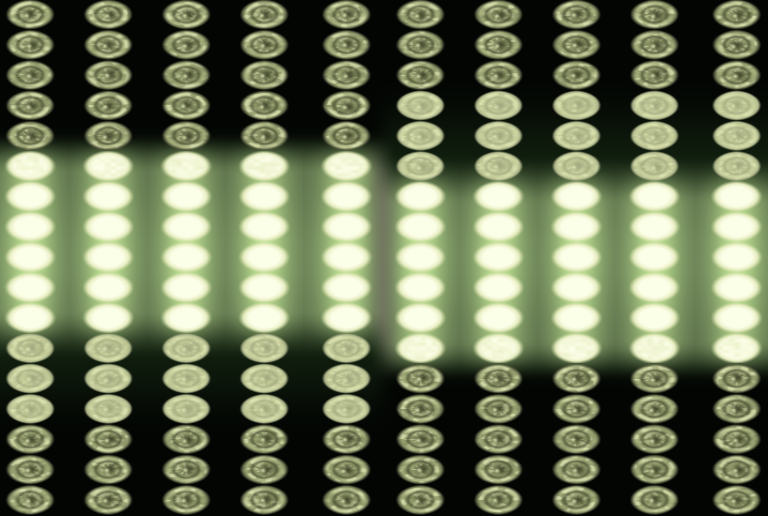
Give the GLSL for this pattern, as a WebGL 2 fragment shader.

```glsl
#version 300 es
precision highp float;
// Two panels of oval lamps, 10 columns by 17 rows, crossed by a band of lit lamps.
// Each lamp is a distance-based lens with a cup and streaks; the right panel is
// the left one turned upside down, and a soft green glow fills the lit rows.
uniform vec2 u_resolution;
out vec4 outColor;

// Layout in units of the canvas height; y runs down from the top
const float ASPECT = 1.488;
const vec2 GRID = vec2(10.0, 17.0);
const vec2 PITCH = vec2(0.1512, 0.0588);
const vec2 FIRST = vec2(0.0585, 0.0280);
const vec2 LAMP_RADIUS = vec2(0.0450, 0.0280);
const float PANEL_COLUMNS = 5.0;
const float LAST_COLUMN_SHIFT = 0.008;
const float SEAM_X = 0.742;
const float SEAM_BLUR = 0.030;

// Rows of the left panel, counted from the top
const vec2 LIT_ROWS = vec2(4.5, 10.5);
const float PALE_END = 13.5;

const vec3 BLACK = vec3(0.01, 0.02, 0.01);
const vec3 CUP_DARK = vec3(0.20, 0.22, 0.12);
const vec3 OLIVE = vec3(0.48, 0.51, 0.35);
const vec3 RIM = vec3(0.68, 0.72, 0.51);
const vec3 CREAM = vec3(0.87, 0.90, 0.70);
const vec3 LIT_WHITE = vec3(0.99, 1.00, 0.91);
const vec3 GLOW_FAR = vec3(0.42, 0.51, 0.34);
const vec3 GLOW_NEAR = vec3(0.75, 0.89, 0.58);
const vec3 SEAM_GREY = vec3(0.45, 0.46, 0.38);
const vec3 SPILL = vec3(0.06, 0.11, 0.05);

float hash(vec2 p) {
  vec3 q = fract(vec3(p.xyx) * 0.1031);
  q += dot(q, q.yzx + 33.33);
  return fract((q.x + q.y) * q.z);
}

float noise(vec2 p) {
  vec2 i = floor(p), f = fract(p);
  f = f * f * (3.0 - 2.0 * f);
  return mix(mix(hash(i), hash(i + vec2(1, 0)), f.x),
             mix(hash(i + vec2(0, 1)), hash(i + vec2(1, 1)), f.x), f.y);
}

float spot(vec2 p, vec2 center, vec2 size) {
  vec2 d = (p - center) / size;
  return exp(-dot(d, d));
}

// Band strength (x) and faint spill beyond its soft end (y)
vec2 bandGlow(float row) {
  float band = smoothstep(3.9, 5.3, row) * (1.0 - smoothstep(9.7, 11.4, row));
  float spill = smoothstep(3.6, 5.0, row) * (1.0 - smoothstep(10.5, 14.0, row));
  return vec2(band, spill);
}

vec3 background(vec2 p, float dx, float row) {
  float side = smoothstep(SEAM_X - SEAM_BLUR, SEAM_X + SEAM_BLUR, p.x);
  vec2 glow = mix(bandGlow(row), bandGlow(GRID.y - 1.0 - row), side);
  float near = exp(-pow(abs(dx) / 0.047, 2.0));
  float core = 0.84 + 0.16 * exp(-pow((row - 8.0) / 2.2, 2.0));
  vec3 color = mix(GLOW_FAR, GLOW_NEAR, near) * core;
  color = mix(color, SEAM_GREY, 0.8 * exp(-pow((p.x - SEAM_X) / 0.022, 2.0)));
  return mix(BLACK + SPILL * glow.y, color, glow.x);
}

// Unlit lens: rim, ring, dark cup, glints and streaks
vec3 unlitLamp(vec2 p, float e, vec2 id, float pale) {
  float grain = noise(p * vec2(4.0, 5.0) + id * 7.3);
  float streak = noise(vec2(atan(p.y, p.x) * 3.0, e * 5.0) + id * 3.7);
  vec3 color = mix(OLIVE, RIM, 0.35 + 0.65 * grain);
  color = mix(color, CREAM, 0.75 * smoothstep(0.45, 0.85, streak));
  color = mix(color, CREAM, 0.7 * spot(p, vec2(-0.35, -0.62), vec2(0.45, 0.2)));
  color = mix(color, CREAM, 0.6 * spot(p, vec2(0.25, 0.66), vec2(0.5, 0.18)));
  float ring = exp(-pow((e - 0.57) / 0.10, 2.0));
  color = mix(color, CUP_DARK, 0.55 * ring);
  vec2 shift = vec2(hash(id), hash(id + 19.0)) * 0.12 - 0.06;
  color = mix(color, CUP_DARK, 0.85 * spot(p, vec2(0.05, 0.0) + shift, vec2(0.30, 0.36)));
  color = mix(color, CREAM, 0.8 * spot(p, vec2(-0.10, 0.08) + shift, vec2(0.10, 0.14)));
  color = mix(color, OLIVE * 0.55, 0.8 * smoothstep(0.80, 1.0, e));
  return mix(color, mix(color, CREAM, 0.6), pale);
}

void main() {
  vec2 uv = gl_FragCoord.xy / u_resolution;
  vec2 p = vec2(uv.x * ASPECT, 1.0 - uv.y);

  // Nearest lamp; the last column of each panel sits a little to the right
  vec2 cell = (p - FIRST) / PITCH;
  vec2 id = clamp(floor(cell + 0.5), vec2(0.0), GRID - 1.0);
  vec2 center = FIRST + id * PITCH;
  center.x += LAST_COLUMN_SHIFT * step(PANEL_COLUMNS - 1.5, mod(id.x, PANEL_COLUMNS));
  vec2 d = p - center;

  // Lamp state, with the right panel turned over
  float row = id.x < PANEL_COLUMNS ? id.y : GRID.y - 1.0 - id.y;
  float lit = step(LIT_ROWS.x, row) * step(row, LIT_ROWS.y);
  float pale = step(LIT_ROWS.y, row) * step(row, PALE_END);

  // Lens shape with slightly pointed ends
  vec2 q = d / LAMP_RADIUS;
  float e = sqrt(pow(abs(q.x), 1.8) + q.y * q.y);
  float soft = max(mix(0.08, 0.14, lit), 1.0 / (u_resolution.y * LAMP_RADIUS.y));
  float mask = 1.0 - smoothstep(1.0 - soft, 1.0 + soft, e);

  float edgeRow = lit * step(row, LIT_ROWS.x + 1.0);
  float mottling = edgeRow * 0.5 * noise(q * 4.0 + id * 5.1);
  vec3 litColor = mix(LIT_WHITE, CREAM, max(smoothstep(0.62, 1.05, e), mottling));
  vec3 lamp = mix(unlitLamp(q, e, id, pale), litColor, lit);
  outColor = vec4(mix(background(p, d.x, cell.y), lamp, mask), 1.0);
}
```
